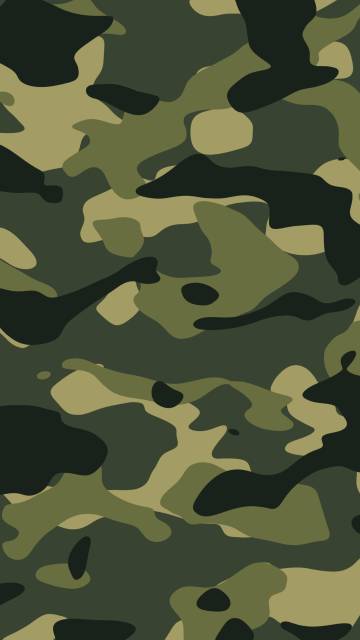
This pattern is drawn by a Shadertoy shader. Its source:

```glsl
// Woodland camouflage: flat rounded blobs in four earthy tones, stacked in layers.

#define BLOB_FREQ   vec2(3.1, 5.2)  // blobs per canvas width, across and up
#define LOBE_WEIGHT 0.36            // strength of the smaller lobes
#define WARP_FREQ   4.3             // frequency of the outline bending
#define WARP_AMOUNT 0.075           // reach of the outline bending
#define TAN_LEVEL   0.103           // higher level, smaller share
#define OLIVE_LEVEL 0.120
#define BLACK_LEVEL 0.192

const vec3 DARK_GREEN = vec3(0.224, 0.263, 0.194);
const vec3 TAN        = vec3(0.640, 0.612, 0.392);
const vec3 OLIVE      = vec3(0.412, 0.431, 0.251);
const vec3 BLACK      = vec3(0.094, 0.133, 0.102);

float hash(vec2 cell) {
    return fract(sin(dot(cell, vec2(127.1, 311.7))) * 43758.5453);
}

mat2 rotate(float angle) {
    float c = cos(angle), s = sin(angle);
    return mat2(c, s, -s, c);
}

// Contribution of one lattice corner: random unit gradient dotted with offset
float corner(vec2 cell, vec2 offset) {
    float angle = 6.2832 * hash(cell);
    return dot(vec2(cos(angle), sin(angle)), offset);
}

// Gradient noise with quintic blending, centred on zero
float noise(vec2 p) {
    vec2 i = floor(p), f = fract(p);
    vec2 w = f * f * f * (f * (f * 6.0 - 15.0) + 10.0);
    vec2 e = vec2(1.0, 0.0);
    float low  = mix(corner(i, f), corner(i + e, f - e), w.x);
    float high = mix(corner(i + e.yx, f - e.yx), corner(i + e.xx, f - e.xx), w.x);
    return mix(low, high, w.y);
}

// Wide blobs with smaller lobes, on a bent and tilted domain
float blobField(vec2 p, float seed, float tilt) {
    vec2 shift = seed * vec2(17.3, 9.7);
    vec2 bend = vec2(noise(p * WARP_FREQ + shift + 31.4),
                     noise(p * WARP_FREQ + shift + 73.8));
    vec2 q = BLOB_FREQ * (rotate(-tilt) * (p + WARP_AMOUNT * bend)) + shift;
    return noise(q) + LOBE_WEIGHT * noise(rotate(0.5) * q * 2.1 + 5.2);
}

// Paint one layer with a smooth edge about one pixel wide
vec3 paint(vec3 below, vec3 ink, float field, float level) {
    float d = field - level;
    float edge = max(length(vec2(dFdx(d), dFdy(d))), 1e-5);
    return mix(below, ink, smoothstep(-0.7, 0.7, d / edge));
}

void mainImage(out vec4 fragColor, in vec2 fragCoord) {
    vec2 p = fragCoord / iResolution.x;

    // Layers from bottom to top
    vec3 color = DARK_GREEN;
    color = paint(color, TAN,   blobField(p, 1.0, 0.15), TAN_LEVEL);
    color = paint(color, OLIVE, blobField(p, 2.0, -0.08), OLIVE_LEVEL);
    color = paint(color, BLACK, blobField(p, 3.0, 0.25), BLACK_LEVEL);

    fragColor = vec4(color, 1.0);
}
```
